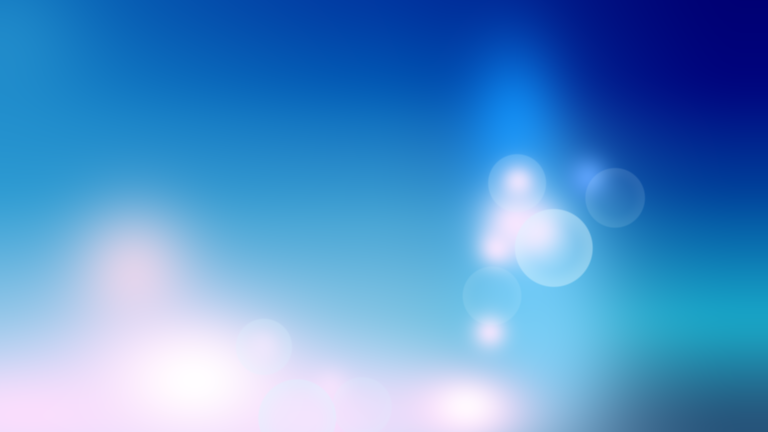
A Shadertoy shader for this background:

```glsl
// Soft blue sky with pink and white light blooms and translucent bokeh discs.
// Three vertical colour ramps are blended across the width, then Gaussian
// glows and rimmed discs are layered on top. Lengths are in canvas heights.

// Vertical ramp of five colours with overlapping, smooth transitions.
vec3 ramp(float y, vec3 a, vec3 b, vec3 c, vec3 d, vec3 e) {
    vec3 col = mix(a, b, smoothstep(0.0, 0.3, y));
    col = mix(col, c, smoothstep(0.2, 0.6, y));
    col = mix(col, d, smoothstep(0.46, 0.86, y));
    return mix(col, e, smoothstep(0.7, 1.05, y));
}

// Elliptical Gaussian falloff, 1 at the centre.
float glow(vec2 p, vec2 centre, vec2 radii) {
    vec2 q = (p - centre) / radii;
    return exp(-dot(q, q));
}

vec3 skyColour(vec2 p) {
    vec3 left = ramp(p.y, vec3(0.75, 0.85, 0.97), vec3(0.57, 0.78, 0.91),
        vec3(0.19, 0.62, 0.83), vec3(0.10, 0.53, 0.79), vec3(0.03, 0.42, 0.73));
    vec3 middle = ramp(p.y, vec3(0.73, 0.86, 0.97), vec3(0.50, 0.77, 0.89),
        vec3(0.24, 0.62, 0.82), vec3(0.0, 0.37, 0.72), vec3(0.0, 0.20, 0.62));
    vec3 right = ramp(p.y, vec3(0.15, 0.33, 0.48), vec3(0.10, 0.67, 0.79),
        vec3(0.0, 0.29, 0.62), vec3(0.0, 0.02, 0.50), vec3(0.0, 0.0, 0.45));
    vec3 col = mix(left, middle, smoothstep(-0.15, 1.04, p.x));
    return mix(col, right, smoothstep(0.84, 1.72, p.x));
}

vec3 addBlooms(vec3 col, vec2 p) {
    vec3 pink = vec3(1.0, 0.87, 0.99);

    // Pale corner light and the blue column
    col = mix(col, vec3(0.17, 0.60, 0.82), 0.6 * glow(p, vec2(0.0, 0.9), vec2(0.2, 0.2)));
    col = mix(col, vec3(0.03, 0.55, 0.98), 0.85 * glow(p, vec2(1.19, 0.70), vec2(0.11, 0.19)));
    col = mix(col, vec3(0.42, 0.80, 1.0), 0.85 * glow(p, vec2(1.23, 0.43), vec2(0.15, 0.22)));
    col = mix(col, vec3(0.52, 0.83, 0.99), 0.7 * glow(p, vec2(1.26, 0.18), vec2(0.16, 0.2)));

    // Pink bank along the lower left
    col = mix(col, vec3(0.97, 0.85, 0.92), 0.8 * glow(p, vec2(0.31, 0.37), vec2(0.14, 0.15)));
    col = mix(col, pink, 0.9 * glow(p, vec2(0.05, 0.04), vec2(0.38, 0.13)));
    col = mix(col, pink, glow(p, vec2(0.42, 0.12), vec2(0.28, 0.19)));
    col = mix(col, pink, 0.9 * glow(p, vec2(0.72, 0.03), vec2(0.24, 0.13)));
    col = mix(col, pink, glow(p, vec2(1.07, 0.05), vec2(0.17, 0.095)));

    // White cores
    col = mix(col, vec3(1.0), 0.95 * glow(p, vec2(0.45, 0.12), vec2(0.16, 0.11)));
    return mix(col, vec3(1.0), 0.8 * glow(p, vec2(1.08, 0.06), vec2(0.07, 0.05)));
}

vec3 addSparks(vec3 col, vec2 p) {
    // Centre, radius, strength
    vec4 sparks[7] = vec4[7](
        vec4(1.200, 0.580, 0.042, 0.85), vec4(1.190, 0.485, 0.075, 0.90),
        vec4(1.150, 0.425, 0.042, 0.85), vec4(1.245, 0.465, 0.062, 0.85),
        vec4(1.134, 0.231, 0.040, 0.85), vec4(0.611, 0.200, 0.042, 0.50),
        vec4(0.765, 0.105, 0.040, 0.50));
    for (int i = 0; i < 7; i++) {
        vec4 s = sparks[i];
        col = mix(col, vec3(1.0, 0.91, 1.0), s.w * glow(p, s.xy, vec2(s.z)));
    }
    // Blue spark at the right of the group
    return mix(col, vec3(0.38, 0.65, 1.0), 0.85 * glow(p, vec2(1.361, 0.588), vec2(0.045)));
}

vec3 addDiscs(vec3 col, vec2 p) {
    // Centre, radius, opacity
    vec4 discs[7] = vec4[7](
        vec4(1.197, 0.576, 0.067, 0.16), vec4(1.282, 0.426, 0.090, 0.40),
        vec4(1.424, 0.542, 0.069, 0.12), vec4(1.139, 0.315, 0.068, 0.12),
        vec4(0.611, 0.197, 0.065, 0.22), vec4(0.688, 0.032, 0.090, 0.36),
        vec4(0.838, 0.058, 0.069, 0.16));
    float edge = 1.2 / iResolution.y;
    for (int i = 0; i < 7; i++) {
        vec4 d = discs[i];
        float r = length(p - d.xy);
        float inside = 1.0 - smoothstep(d.z - edge, d.z + edge, r);
        float rim = 0.65 + 0.45 * smoothstep(0.5, 1.0, r / d.z);
        col = mix(col, vec3(0.86, 0.96, 1.0), d.w * inside * rim);
    }
    return col;
}

void mainImage(out vec4 fragColor, in vec2 fragCoord) {
    vec2 p = fragCoord / iResolution.y;
    vec3 col = skyColour(p);
    col = addBlooms(col, p);
    col = addSparks(col, p);
    col = addDiscs(col, p);
    fragColor = vec4(clamp(col, 0.0, 1.0), 1.0);
}
```
